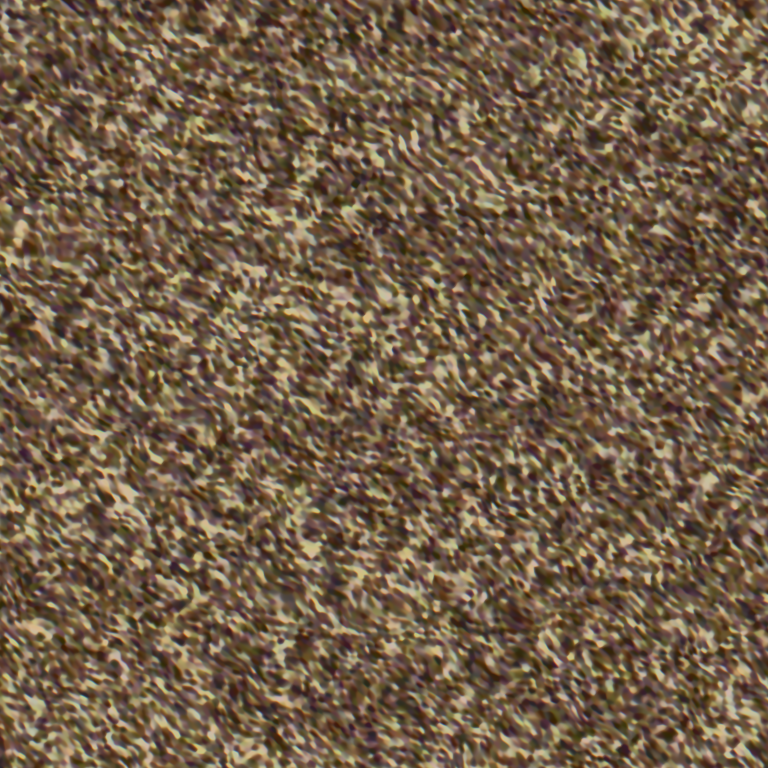
Give the GLSL for this texture, as a WebGL 1 fragment shader.

```glsl
precision highp float;
uniform vec2 u_resolution;

const vec3 SHADOW = vec3(0.20, 0.13, 0.09);
const vec3 EARTH = vec3(0.42, 0.33, 0.25);
const vec3 CREAM = vec3(0.80, 0.745, 0.585);
const vec3 OCHRE_TINT = vec3(0.04, 0.02, -0.20);
const vec3 RUST_TINT = vec3(0.09, -0.07, 0.02);
const vec2 GRAIN_DENSITY = vec2(118.0, 190.0);
const float GRAIN_ANGLE = -0.72;

vec3 hash3(vec2 p) {
  vec3 q = vec3(dot(p, vec2(127.1, 311.7)),
                dot(p, vec2(269.5, 183.3)),
                dot(p, vec2(419.2, 371.9)));
  return fract(sin(q) * 43758.5453);
}

vec2 rotate(vec2 p, float angle) {
  float c = cos(angle);
  float s = sin(angle);
  return vec2(c * p.x + s * p.y, c * p.y - s * p.x);
}

// Smooth lattice noise with three independent channels
vec3 noise3(vec2 p) {
  vec2 cell = floor(p);
  vec2 f = fract(p);
  f = f * f * (3.0 - 2.0 * f);
  vec3 low = mix(hash3(cell), hash3(cell + vec2(1.0, 0.0)), f.x);
  vec3 high = mix(hash3(cell + vec2(0.0, 1.0)), hash3(cell + 1.0), f.x);
  return mix(low, high, f.y);
}

// Scattered soft grains: x is tone, y and z are tints
vec3 grains(vec2 p, float sharpness) {
  vec2 cell = floor(p);
  vec3 total = vec3(0.0);
  float weightSum = 0.0001;
  for (int j = -1; j <= 1; j++) {
    for (int i = -1; i <= 1; i++) {
      vec2 id = cell + vec2(float(i), float(j));
      vec2 d = id + 0.1 + 0.8 * hash3(id + 37.3).xy - p;
      float weight = exp(-sharpness * dot(d, d));
      total += weight * hash3(id);
      weightSum += weight;
    }
  }
  return total / weightSum;
}

// Broad light and dark clumps, drawn out along a shallow slope
float clumps(vec2 p) {
  vec2 q = rotate(p, -0.35);
  float broad = noise3(q * vec2(9.0, 15.0) + 5.0).x;
  float fine = noise3(q * vec2(28.0, 44.0) + 19.0).y;
  return 0.4 * broad + 0.6 * fine - 0.5;
}

vec3 toneRamp(float t) {
  vec3 lower = mix(SHADOW, EARTH, smoothstep(-0.1, 0.55, t));
  return mix(lower, CREAM, smoothstep(0.42, 1.0, t));
}

vec3 surface(vec2 p, float clump) {
  vec2 bend = noise3(p * 26.0 + 71.0).xy - 0.5;
  vec2 q = rotate(p + 0.01 * bend, GRAIN_ANGLE) * GRAIN_DENSITY;
  vec3 grain = grains(q, 3.1) - 0.5;
  float tone = 0.475 + 1.15 * grain.x + 0.42 * clump;
  return toneRamp(tone) + grain.y * OCHRE_TINT + grain.z * RUST_TINT;
}

void main() {
  vec2 p = gl_FragCoord.xy / min(u_resolution.x, u_resolution.y);
  float clump = clumps(p);

  // Slight channel separation gives the grains coloured edges
  vec2 fringe = vec2(0.0005, 0.0006);
  vec3 color = vec3(surface(p + fringe, clump).r,
                    surface(p, clump).g,
                    surface(p - fringe, clump).b);

  gl_FragColor = vec4(clamp(color, 0.0, 1.0), 1.0);
}
```
